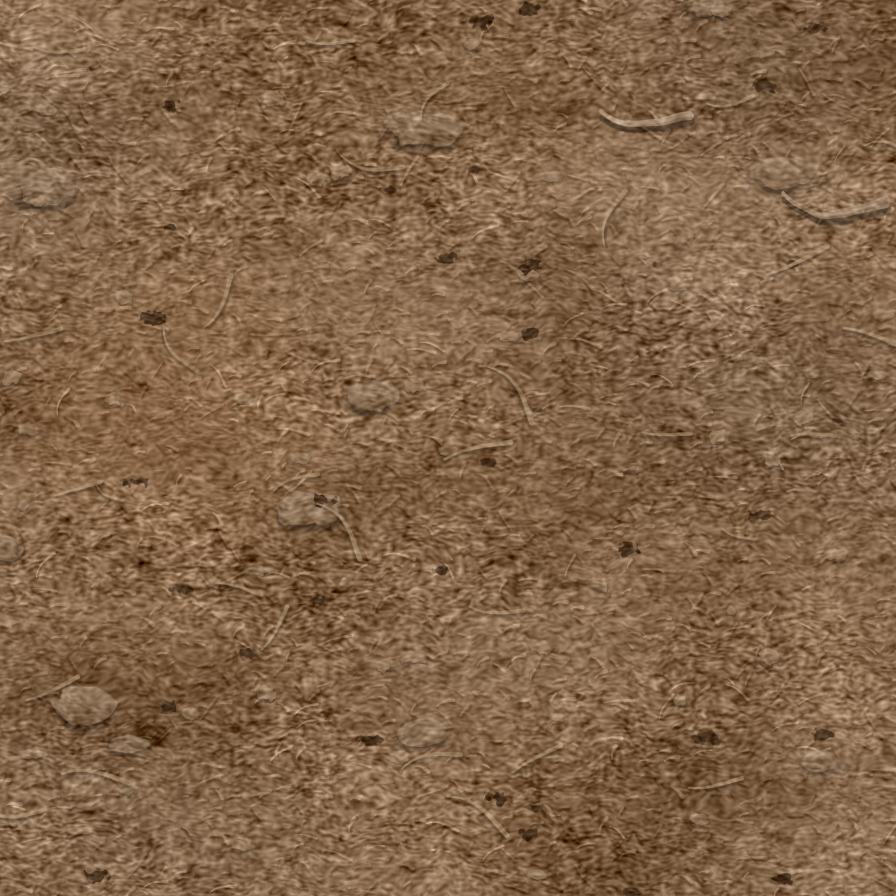
This texture is drawn by a Shadertoy shader. Its source:

```glsl
vec3 hash3(vec2 c) {
    vec3 q = fract(c.xyx * vec3(0.1031, 0.1030, 0.0973));
    q += dot(q, q.yxz + 33.33);
    return fract((q.xxy + q.yzz) * q.zyx);
}

float corner(vec2 cell, vec2 f, vec2 o) {
    return dot(hash3(cell + o).xy * 2.0 - 1.0, f - o);
}

float gradientNoise(vec2 p) {
    vec2 cell = floor(p), f = fract(p);
    vec2 u = f * f * f * (f * (f * 6.0 - 15.0) + 10.0);
    return mix(mix(corner(cell, f, vec2(0, 0)), corner(cell, f, vec2(1, 0)), u.x),
               mix(corner(cell, f, vec2(0, 1)), corner(cell, f, vec2(1, 1)), u.x), u.y);
}

// Bent, tapered fibres: x = cover, y = shadow, z = random tone
vec3 scatterFibres(vec2 p, float cells, float share, float halfLength, float radius, float bend) {
    vec3 result = vec3(0.0);
    vec2 home = floor(p * cells);
    for (int j = -1; j <= 1; j++)
    for (int i = -1; i <= 1; i++) {
        vec2 cell = home + vec2(i, j);
        vec3 place = hash3(cell + cells * 7.0), shape = hash3(cell + cells * 7.0 + 157.0);
        if (place.z > share) continue;
        float lean = shape.x * 2.0 - 1.0;
        float angle = 0.08 + lean * (0.35 + 0.8 * lean * lean);
        float len = halfLength * (0.4 + 0.7 * shape.y);
        vec2 q = p - (cell + place.xy) / cells;
        q = mat2(cos(angle), -sin(angle), sin(angle), cos(angle)) * q;
        float t = clamp(q.x / len, -1.0, 1.0);
        q.y += bend * (shape.z - 0.5) * len * (t * t - 0.5 * t * t * t - 0.3);
        float along = max(abs(q.x) - len, 0.0);
        float width = radius * (0.5 + shape.y * 0.5) * (0.9 + 0.35 * t);
        float cover = 1.0 - smoothstep(-0.0009, 0.0009, length(vec2(along, q.y)) - width);
        float shade = 1.0 - smoothstep(-0.001, 0.002, length(vec2(along, q.y + radius * 1.2)) - width);
        result.y = max(result.y, shade);
        result.z = mix(result.z, shape.z, cover);
        result.x = max(result.x, cover);
    }
    return result;
}

// Rough lumps: x = cover, y = shadow, z = height across the lump
vec3 scatterLumps(vec2 p, float cells, float share, float radius, float ragged) {
    vec3 result = vec3(0.0);
    vec2 home = floor(p * cells);
    float rough = ragged * (gradientNoise(p * 0.9 / radius) + 0.7 * gradientNoise(p * 2.3 / radius));
    for (int j = -1; j <= 1; j++)
    for (int i = -1; i <= 1; i++) {
        vec2 cell = home + vec2(i, j);
        vec3 place = hash3(cell + cells * 11.0), shape = hash3(cell + cells * 11.0 + 83.0);
        if (place.z > share) continue;
        vec2 size = radius * (0.4 + 0.75 * shape.x) * vec2(1.0, 0.45 + 0.3 * shape.y);
        vec2 q = (p - (cell + place.xy) / cells) / size;
        float blur = 0.0014 / size.y;
        float cover = 1.0 - smoothstep(1.0 - blur, 1.0 + blur, length(q) + rough);
        float shade = 1.0 - smoothstep(0.75, 1.35, length(q + vec2(0.0, 0.35)) + rough);
        result.y = max(result.y, shade);
        result.z = mix(result.z, q.y, cover);
        result.x = max(result.x, cover);
    }
    return result;
}

void mainImage(out vec4 fragColor, in vec2 fragCoord) {
    vec2 p = fragCoord / iResolution.y;

    // Broad patches of trodden soil and loose debris
    float patches = gradientNoise(p * vec2(2.6, 4.0) + 3.7) + 0.7 * gradientNoise(p * vec2(7.0, 12.0));
    float debris = smoothstep(-0.25, 0.3, gradientNoise(p * vec2(4.0, 7.0) + 21.0));
    float warmth = gradientNoise(p * vec2(2.0, 3.0) + 40.0);

    // Fine grain, flattened by the low viewpoint
    vec2 g = p + 0.012 * vec2(gradientNoise(p * 17.0), gradientNoise(p * 17.0 + 9.0));
    g += 0.003 * vec2(gradientNoise(p * 60.0 + 4.0), gradientNoise(p * 60.0 + 31.0));
    float grain = 0.15 * gradientNoise(g * vec2(34.0, 60.0))
                + 0.21 * gradientNoise(g * vec2(72.0, 130.0) + 5.0)
                + 0.25 * gradientNoise(g * vec2(140.0, 240.0) + 13.0);
    float tone = 0.008 + 0.15 * patches + grain * (0.8 + 0.45 * debris);

    // Ragged hollows between the crumbs
    float hollow = gradientNoise(g * vec2(21.0, 36.0) + 60.0) + 0.4 * gradientNoise(g * vec2(80.0, 120.0));
    tone -= 0.13 * smoothstep(0.25, 0.6, hollow);

    // Chips and short straw
    vec3 chips = scatterFibres(p, 58.0, 0.8, 0.0075, 0.0021, 0.4);
    tone -= 0.07 * chips.y * (1.0 - chips.x);
    tone += chips.x * (0.15 * chips.z - 0.035);
    vec3 straw = scatterFibres(p, 25.0, 0.25 + 0.45 * debris, 0.017, 0.0018, 0.5);
    tone -= 0.06 * straw.y * (1.0 - straw.x);
    tone += straw.x * (0.17 * straw.z - 0.01);

    vec3 color = vec3(0.515, 0.395, 0.285) + tone * vec3(1.0, 0.99, 0.97);
    color += warmth * vec3(0.025, -0.005, -0.03);

    // Half-buried stones
    vec3 stones = scatterLumps(p, 5.0, 0.25, 0.034, 0.6);
    color *= 1.0 - 0.35 * stones.y * (1.0 - stones.x);
    vec3 stoneColor = vec3(0.56, 0.46, 0.36) + 0.08 * stones.z + 0.9 * grain;
    color = mix(color, stoneColor, 0.75 * stones.x);
    vec3 pebbles = scatterLumps(p + 0.37, 17.0, 0.22, 0.012, 0.8);
    color *= 1.0 - 0.3 * pebbles.y * (1.0 - pebbles.x);
    color = mix(color, vec3(0.62, 0.51, 0.40) + 0.06 * pebbles.z + 0.8 * grain, 0.7 * pebbles.x);

    // Dark clods
    vec3 clods = scatterLumps(p + 0.71, 14.0, 0.13, 0.012, 1.3);
    color = mix(color, vec3(0.23, 0.15, 0.08) + 0.7 * grain, 0.8 * clods.x);

    // Long stalks and pale driftwood
    vec3 stalks = scatterFibres(p, 9.0, 0.35, 0.036, 0.0024, 0.6);
    color *= 1.0 - 0.2 * stalks.y * (1.0 - stalks.x);
    color = mix(color, vec3(0.66, 0.55, 0.42) + 0.7 * grain, 0.75 * stalks.x);
    vec2 knots = 0.006 * vec2(0.0, gradientNoise(p * 32.0));
    vec3 wood = scatterFibres(p + 0.2 + knots, 3.2, 0.35, 0.062, 0.0055, 1.1);
    color *= 1.0 - 0.35 * wood.y * (1.0 - wood.x);
    color = mix(color, vec3(0.68, 0.58, 0.48) - 0.12 * wood.y + 0.8 * grain, 0.9 * wood.x);

    fragColor = vec4(clamp(color, 0.0, 1.0), 1.0);
}
```
